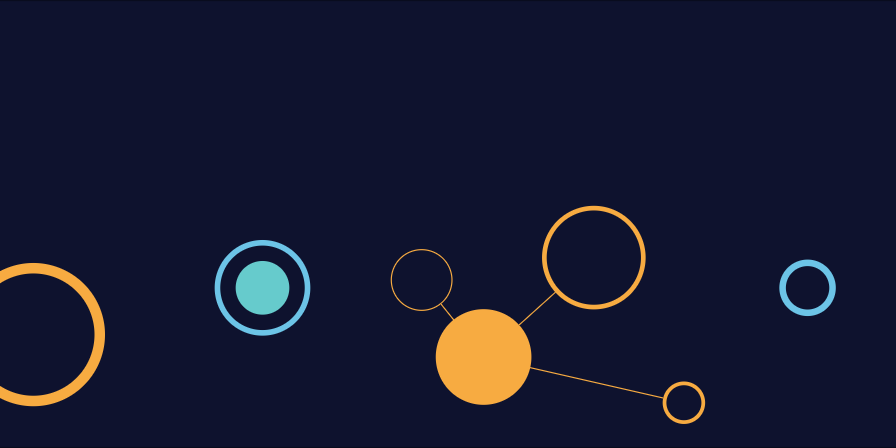
Give the GLSL for this background, as a Shadertoy shader.

```glsl
// Flat night-blue banner with orange and blue rings, discs and a linked hub.

#define GRID_HEIGHT 384.0
#define NAVY   vec3(0.054, 0.070, 0.180)
#define ORANGE vec3(0.970, 0.670, 0.255)
#define BLUE   vec3(0.425, 0.770, 0.905)
#define TEAL   vec3(0.400, 0.795, 0.800)
#define LINK_WIDTH 1.0
#define EDGE_SHADE 0.35

// Coverage of a shape from its signed distance, softened over one pixel
float coverage(float dist, float pixel) {
    return clamp(0.5 - dist / pixel, 0.0, 1.0);
}

float discDist(vec2 p, vec2 center, float radius) {
    return length(p - center) - radius;
}

// Ring given by its outer and inner radius
float ringDist(vec2 p, vec2 center, float outer, float inner) {
    return abs(length(p - center) - 0.5 * (outer + inner)) - 0.5 * (outer - inner);
}

// Straight link between the rims of two circles (xy center, z radius)
float linkDist(vec2 p, vec3 a, vec3 b) {
    vec2 dir = normalize(b.xy - a.xy);
    vec2 start = a.xy + dir * a.z;
    vec2 span = b.xy - dir * b.z - start;
    vec2 q = p - start;
    float t = clamp(dot(q, span) / dot(span, span), 0.0, 1.0);
    return length(q - span * t) - 0.5 * LINK_WIDTH;
}

void mainImage(out vec4 fragColor, in vec2 fragCoord) {
    float pixel = GRID_HEIGHT / iResolution.y;
    vec2 p = fragCoord * pixel;

    // Background with a faint dark line along the top and bottom
    float edge = min(p.y, GRID_HEIGHT - p.y) - 1.0;
    vec3 color = NAVY * (1.0 - EDGE_SHADE * coverage(edge, pixel));

    // Hub and its satellites: xy center, z outer radius, w inner radius
    vec3 hub = vec3(414.5, 78.0, 41.0);
    vec4 satellites[3] = vec4[3](
        vec4(361.4, 144.0, 26.5, 25.5),
        vec4(509.0, 163.2, 44.4, 40.4),
        vec4(586.2, 38.8, 18.2, 15.0));

    float orange = discDist(p, hub.xy, hub.z);
    for (int i = 0; i < 3; i++) {
        vec4 s = satellites[i];
        orange = min(orange, ringDist(p, s.xy, s.z, s.w));
        orange = min(orange, linkDist(p, hub, s.xyz));
    }

    // Large ring cut by the left border
    orange = min(orange, ringDist(p, vec2(28.6, 97.2), 61.4, 52.4));

    // Blue rings and the teal core
    vec2 target = vec2(225.0, 137.3);
    float blue = min(ringDist(p, target, 41.0, 36.2),
                     ringDist(p, vec2(692.2, 137.3), 24.2, 18.6));
    float teal = discDist(p, target, 23.0);

    color = mix(color, ORANGE, coverage(orange, pixel));
    color = mix(color, BLUE, coverage(blue, pixel));
    color = mix(color, TEAL, coverage(teal, pixel));
    fragColor = vec4(color, 1.0);
}
```
